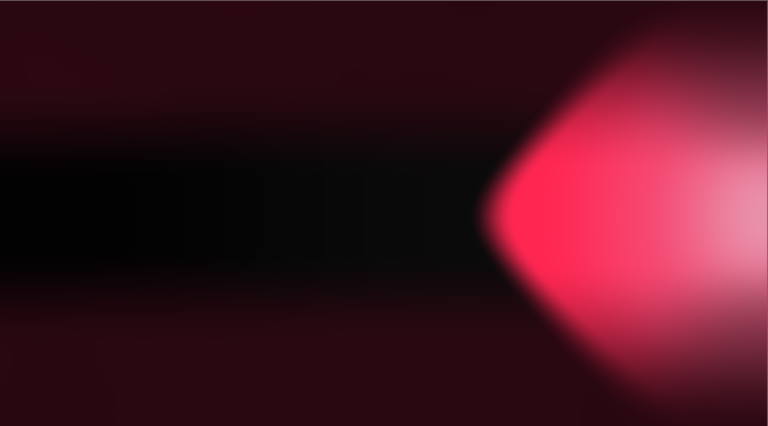
A Shadertoy shader for this background:

```glsl
#define AXIS_Y 0.492
#define TIP_FROM_RIGHT 0.650
#define TIP_ROUNDNESS 0.10
#define EDGE_SOFTNESS 0.055
#define WINE vec3(0.162, 0.030, 0.066)
#define BLACK_LEFT vec3(0.008, 0.008, 0.009)
#define BLACK_RIGHT vec3(0.040, 0.038, 0.040)
#define HOT_RED vec3(1.00, 0.150, 0.320)
#define ROSE vec3(0.96, 0.300, 0.460)
#define PALE_PINK vec3(0.91, 0.570, 0.670)
#define HAIRLINE vec3(0.46, 0.38, 0.41)

// Slow layered sines, roughly in -1..1
float drift(vec2 p) {
    float sum = 0.0, weight = 0.5;
    for (int i = 0; i < 3; i++) {
        sum += weight * sin(p.x * 2.3 + 1.7 * sin(p.y * 3.1 + float(i)));
        p = mat2(1.5, 0.8, -0.8, 1.5) * p + 0.7;
        weight *= 0.5;
    }
    return sum;
}

// Wine-coloured field split by a soft black band
vec3 backdrop(vec2 p, float across) {
    float wobble = 0.012 * drift(p);
    float wine = smoothstep(0.075, 0.31, abs(p.y) + wobble);
    vec3 band = mix(BLACK_LEFT, BLACK_RIGHT, smoothstep(0.1, 0.6, across));
    return mix(band, WINE * (1.0 + 0.05 * drift(p * 1.7)), wine);
}

// Horizontal depth behind the rounded, left-pointing wedge front
float wedgeDepth(vec2 p) {
    return p.x + TIP_FROM_RIGHT + TIP_ROUNDNESS - length(vec2(p.y, TIP_ROUNDNESS));
}

// Red at the front, warming to pale pink at the right edge
vec3 glowColor(vec2 p) {
    float toRight = length(p * vec2(1.0, 0.85));
    vec3 color = mix(HOT_RED, ROSE, smoothstep(0.56, 0.20, toRight));
    return mix(color, PALE_PINK, smoothstep(0.30, 0.0, toRight));
}

void mainImage(out vec4 fragColor, in vec2 fragCoord) {
    vec2 uv = fragCoord / iResolution.xy;
    // Origin at the right end of the axis, in canvas heights
    vec2 p = (fragCoord - vec2(iResolution.x, AXIS_Y * iResolution.y)) / iResolution.y;
    float height = abs(p.y);
    vec3 color = backdrop(p, uv.x);

    // Wedge: its edge blurs and its light dims away from the axis
    float softness = EDGE_SOFTNESS + 0.16 * height * height;
    float cover = smoothstep(-softness, softness, wedgeDepth(p));
    float light = 1.0 - smoothstep(0.10, 0.53, height);
    float cornerShade = 1.0 - 0.25 * smoothstep(-0.3, 0.0, p.x) * smoothstep(0.05, 0.3, height);
    vec3 glow = glowColor(p) * cornerShade;
    float dusty = smoothstep(-0.35, 0.0, p.x) * smoothstep(0.1, 0.35, height);
    glow = mix(glow, vec3(0.72, 0.36, 0.47), 0.5 * dusty);
    color = mix(color, glow, cover * light);

    // Thin pale border along the top and right
    float pixel = 1.0 / iResolution.y;
    float inset = min(1.0 - uv.y, -p.x);
    color = mix(color, HAIRLINE, 0.8 * (1.0 - smoothstep(0.0015, 0.0015 + pixel, inset)));
    fragColor = vec4(clamp(color, 0.0, 1.0), 1.0);
}
```
